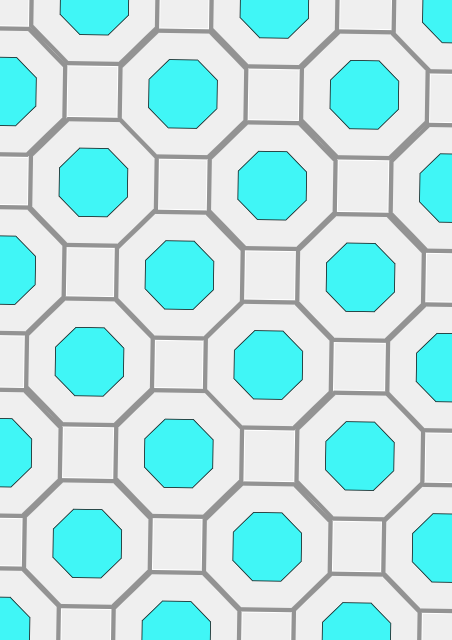
Reproduce this pattern procedurally as a Shadertoy shader.

```glsl
// Octagon-and-square tiling: grey outlined octagons on two interleaved square
// lattices, each with a cyan octagon at its heart. The lattice is slightly
// turned, and a sine hash nudges every tile so that the joints vary in width.

// Lengths are fractions of the canvas height.
const float PITCH       = 0.2819;               // spacing within one lattice
const vec2  ANCHOR      = vec2(0.2826, 0.5723); // centre of one octagon
const float TILT        = 0.0157;               // clockwise turn, radians
const float TILE_RADIUS = 0.0983;               // centre to middle of outline
const float CORE_RADIUS = 0.0534;               // centre to edge of cyan core
const float LINE_WIDTH  = 0.0067;
const float CORE_LINE   = 0.0012;
const float GLINT_WIDTH = 0.0016;               // pale rim inside the squares
const float NUDGE       = 0.0022;               // largest shift of a tile

const vec3 PAPER = vec3(0.937);
const vec3 GREY  = vec3(0.575);
const vec3 CYAN  = vec3(0.25, 0.965, 0.965);
const vec3 INK   = vec3(0.03, 0.08, 0.08);
const vec3 GLINT = vec3(1.0);

vec2 hash22(vec2 p) {
    vec2 k = vec2(dot(p, vec2(127.1, 311.7)), dot(p, vec2(269.5, 183.3)));
    return fract(sin(k) * 43758.5453);
}

// Signed distance to the sides of a regular octagon with sharp corners
float octagon(vec2 p, float radius) {
    p = abs(p);
    return max(max(p.x, p.y), (p.x + p.y) * 0.70711) - radius;
}

// Pixel coverage of the region where d is negative
float fill(float d, float pixel) {
    return clamp(0.5 - d / pixel, 0.0, 1.0);
}

// Pixel coverage of a line centred on d = 0
float stroke(float d, float width, float pixel) {
    return fill(d - 0.5 * width, pixel) - fill(d + 0.5 * width, pixel);
}

void mainImage(out vec4 fragColor, in vec2 fragCoord) {
    float pixel = 1.0 / iResolution.y;
    vec2 p = fragCoord * pixel - ANCHOR;
    float c = cos(TILT), s = sin(TILT);
    p = vec2(c * p.x - s * p.y, s * p.x + c * p.y);

    // Nearest tile of each lattice
    float tileDist = 1.0, coreDist = 1.0, lines = 0.0;
    for (int i = 0; i < 2; i++) {
        vec2 shift = vec2(0.5 * float(i));
        vec2 id = floor(p / PITCH - shift + 0.5) + shift;
        vec2 q = p - id * PITCH - NUDGE * (2.0 * hash22(id) - 1.0);
        float d = octagon(q, TILE_RADIUS);
        tileDist = min(tileDist, d);
        coreDist = min(coreDist, octagon(q, CORE_RADIUS));
        lines = max(lines, stroke(d, LINE_WIDTH, pixel));
    }

    // Pale rim of the squares, then cores, then outlines
    float rim = tileDist - 0.5 * (LINE_WIDTH + GLINT_WIDTH);
    vec3 color = mix(PAPER, GLINT, stroke(rim, GLINT_WIDTH, pixel));
    color = mix(color, CYAN, fill(coreDist, pixel));
    color = mix(color, INK, stroke(coreDist, CORE_LINE, pixel));
    color = mix(color, GREY, lines);
    fragColor = vec4(color, 1.0);
}
```
